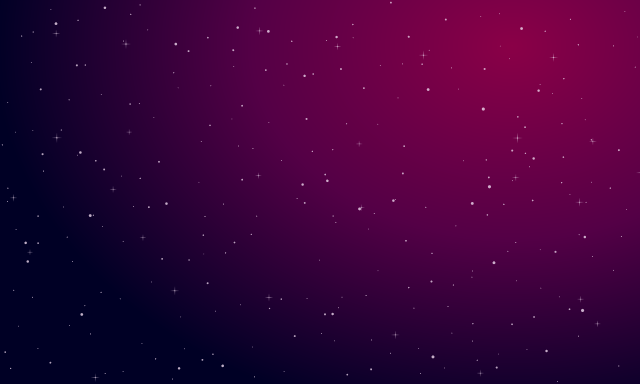
Reproduce this background procedurally as a Shadertoy shader.

```glsl
// Night sky: an elliptical magenta glow at the upper right fades through
// purple to navy, under a scatter of small dots, larger dots and sparkles.
// Stars are jittered inside grid cells, placed by an integer hash.

#define GLOW_CENTER vec2(0.80, 0.88)   // fraction of the canvas
#define GLOW_RADIUS vec2(0.81, 1.00)   // fraction of the canvas
#define SMALL_GRID  14.0               // cells per canvas height
#define LARGE_GRID  6.0
#define SPARK_GRID  5.0
#define SMALL_FILL  0.70               // share of cells holding a star
#define LARGE_FILL  0.55
#define SPARK_FILL  0.60

const vec3 MAGENTA = vec3(0.54, 0.00, 0.28);
const vec3 PURPLE  = vec3(0.33, 0.00, 0.275);
const vec3 NAVY    = vec3(0.00, 0.00, 0.145);
const vec3 STAR    = vec3(0.93, 0.85, 0.93);

// Integer hash: four values in 0..1 per cell and layer
vec4 hashCell(vec2 cell, uint layer) {
    uvec4 v = uvec4(uint(cell.x), uint(cell.y), layer, 7u);
    v = v * 1664525u + 1013904223u;
    for (int i = 0; i < 2; i++) {
        v.x += v.y * v.w;
        v.y += v.z * v.x;
        v.z += v.x * v.y;
        v.w += v.y * v.z;
        v ^= v >> 16u;
    }
    return vec4(v >> 8u) / 16777216.0;
}

// Antialiased coverage of a signed distance
float coverage(float dist, float pixel) {
    return clamp(0.5 - dist / pixel, 0.0, 1.0);
}

// Offset from the star of this cell; margin keeps it clear of the borders
vec2 starOffset(vec2 p, float grid, float margin, vec4 rnd) {
    vec2 center = mix(vec2(margin), vec2(1.0 - margin), rnd.xy);
    return (fract(p * grid) - center) / grid;
}

// Round stars with radii between the two limits
float dots(vec2 p, float grid, float fill, vec2 radii, uint layer, float pixel) {
    vec4 rnd = hashCell(floor(p * grid), layer);
    vec2 q = starOffset(p, grid, 0.08, rnd);
    float radius = mix(radii.x, radii.y, rnd.w * rnd.w);
    return step(rnd.z, fill) * coverage(length(q) - radius, pixel);
}

// One tapering ray pair along the first axis
float ray(vec2 q, float reach, float pixel) {
    float taper = max(0.0, 1.0 - abs(q.x) / reach);
    return taper * coverage(abs(q.y) - 0.0008, pixel);
}

// Four-pointed stars with a bright core
float sparkles(vec2 p, float pixel) {
    vec4 rnd = hashCell(floor(p * SPARK_GRID), 3u);
    vec2 q = starOffset(p, SPARK_GRID, 0.08, rnd);
    float reach = mix(0.008, 0.014, rnd.w);
    float rays = max(ray(q, reach, pixel), ray(q.yx, reach, pixel));
    float core = coverage(length(q) - 0.15 * reach, pixel);
    return step(rnd.z, SPARK_FILL) * max(0.8 * rays, core);
}

// Three-stop elliptical gradient
vec3 sky(vec2 uv) {
    float t = length((uv - GLOW_CENTER) / GLOW_RADIUS);
    vec3 inner = mix(MAGENTA, PURPLE, clamp(t * 2.0, 0.0, 1.0));
    return mix(inner, NAVY, clamp(t * 2.0 - 1.0, 0.0, 1.0));
}

void mainImage(out vec4 fragColor, in vec2 fragCoord) {
    vec2 uv = fragCoord / iResolution.xy;
    vec2 p = fragCoord / iResolution.y;
    float pixel = 1.0 / iResolution.y;

    vec3 color = sky(uv);

    // Star layers
    float small = dots(p, SMALL_GRID, SMALL_FILL, vec2(0.0008, 0.0026), 1u, pixel);
    float large = dots(p, LARGE_GRID, LARGE_FILL, vec2(0.0030, 0.0040), 2u, pixel);
    float stars = max(max(0.75 * small, 0.80 * large), 0.75 * sparkles(p, pixel));

    fragColor = vec4(mix(color, STAR, stars), 1.0);
}
```
